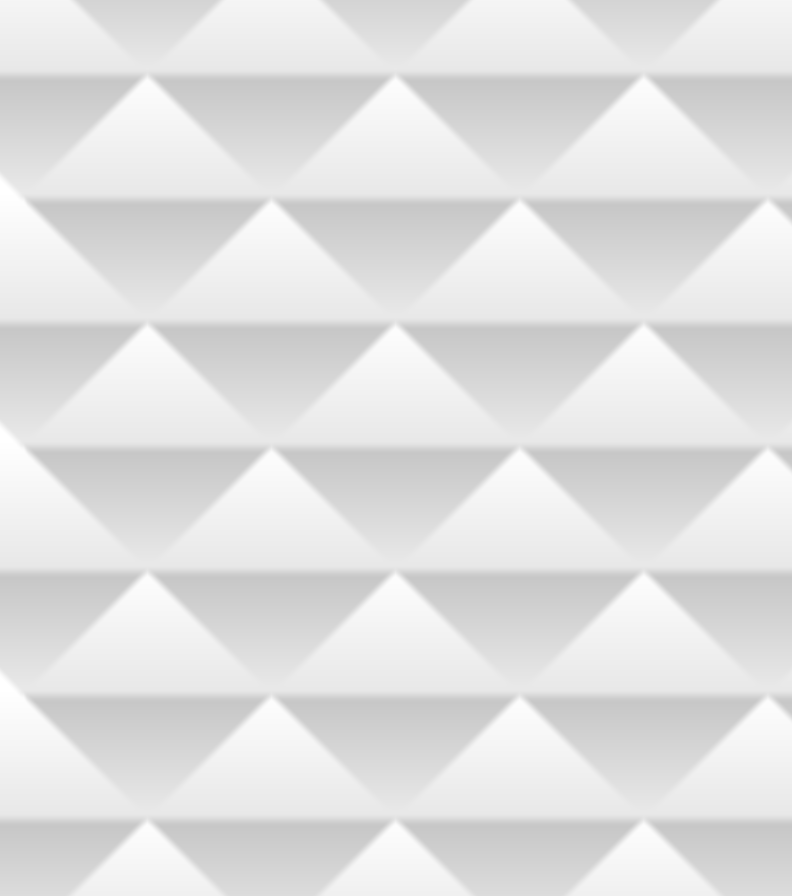
Reproduce this pattern procedurally as a WebGL 1 fragment shader.

```glsl
precision highp float;

uniform vec2 u_resolution;

// Brightness of a row: pale upright triangles over shaded inverted ones.
// side is the distance from the nearest apex, depth runs 0 to 1 downwards.
float rowShade(float side, float depth) {
  float pale = mix(1.0, 0.91, depth);
  float shaded = mix(0.765, 0.912, depth);
  float slope = smoothstep(-0.05, 0.06, side - (depth - 0.05));
  float facet = mix(pale, shaded, slope);
  // Soft ledge where the row above ends
  return mix(0.91, facet, smoothstep(0.0, 0.11, depth));
}

void main() {
  // One unit is the height of a row, measured from the upper left corner
  vec2 p = vec2(gl_FragCoord.x, u_resolution.y - gl_FragCoord.y) / (u_resolution.y * 0.1385);

  float fromFirstRow = p.y - 0.552;
  float row = floor(fromFirstRow);
  float depth = fromFirstRow - row;

  // Apexes lie two units apart and shift by one unit on each row
  float side = abs(mod(p.x - 1.188 - row + 1.0, 2.0) - 1.0);
  float shade = rowShade(side, depth);

  // White wedges along the left border, at the apexes of odd rows
  float odd = mod(row, 2.0);
  float fromApex = p.x - 0.188;
  float drop = depth - 0.05 - (1.0 - odd);
  float wedge = 1.0 - smoothstep(-0.05, 0.05, fromApex - drop);
  wedge *= 1.0 - smoothstep(0.0, 0.04, fromApex);
  shade = mix(shade, mix(1.0, 0.91, depth * odd), wedge);

  gl_FragColor = vec4(vec3(shade), 1.0);
}
```
